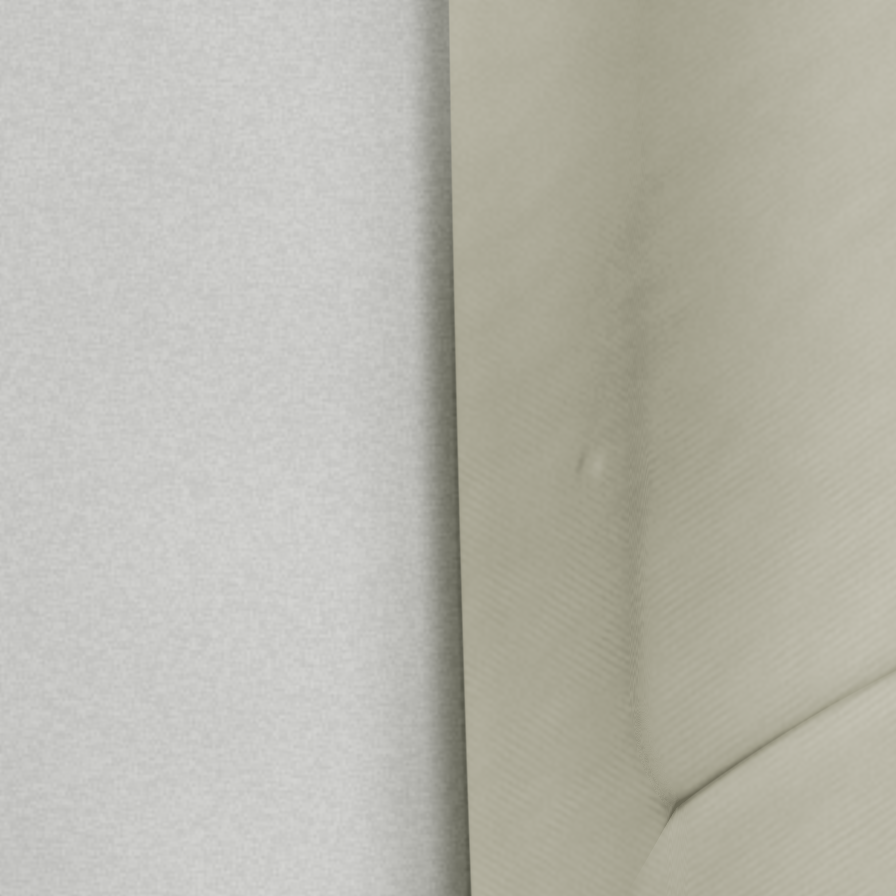
Give the GLSL for this texture, as a Shadertoy shader.

```glsl
const vec3 WALL = vec3(0.785, 0.785, 0.775);
const vec3 WALL_SHADOW = vec3(0.40, 0.40, 0.345);
const vec3 CLOTH_DARK = vec3(0.42, 0.41, 0.34);
const vec3 CLOTH_MID = vec3(0.635, 0.625, 0.55);
const vec3 CLOTH_LIGHT = vec3(0.755, 0.745, 0.69);

float hash(vec2 p) {
    vec3 q = fract(vec3(p.xyx) * 0.1031);
    q += dot(q, q.yzx + 33.33);
    return fract((q.x + q.y) * q.z);
}

float noise(vec2 p) {
    vec2 cell = floor(p), f = fract(p);
    f = f * f * (3.0 - 2.0 * f);
    return mix(mix(hash(cell), hash(cell + vec2(1, 0)), f.x),
               mix(hash(cell + vec2(0, 1)), hash(cell + vec2(1, 1)), f.x), f.y);
}

float fbm(vec2 p) {
    float sum = 0.0, weight = 0.5;
    for (int i = 0; i < 4; i++) {
        sum += weight * (noise(p) - 0.5);
        p = mat2(0.8, 0.6, -0.6, 0.8) * p * 2.03 + 17.0;
        weight *= 0.5;
    }
    return sum;
}

vec2 rotate(vec2 p, float angle) {
    float c = cos(angle), s = sin(angle);
    return vec2(c * p.x - s * p.y, s * p.x + c * p.y);
}

float bell(float d, float width) {
    return exp(-d * d / (width * width));
}

float panelEdge(float y) {
    float drop = 1.0 - y;
    return 0.501 + 0.014 * drop + 0.011 * drop * drop;
}

float foldLine(float y) {
    float k = max(0.0, (0.25 - y) / 0.15);
    return 0.708 + 0.008 * (1.0 - y) + 0.04 * min(k * k * k, 1.0);
}

float seamLine(float x) {
    float s = x - 0.755;
    return s > 0.0 ? 0.099 + 0.74 * s - 0.48 * s * s : 0.099 + 1.75 * s;
}

vec3 clothColor(float tone) {
    return tone < 0.0 ? mix(CLOTH_MID, CLOTH_DARK, min(-tone, 1.0))
                      : mix(CLOTH_MID, CLOTH_LIGHT, min(tone, 1.3));
}

// Woven wall with the panel's cast shadow
vec3 wall(vec2 p, float gap) {
    float drop = 1.0 - p.y;
    float core = 1.0 - smoothstep(0.006, 0.052, gap);
    float depth = mix(0.50, 0.86, smoothstep(0.0, 0.45, drop));
    float wide = (1.0 - smoothstep(0.025, 0.14, gap)) * mix(0.10, 0.34, drop * drop);
    float shadow = 1.0 - (1.0 - core * depth) * (1.0 - wide);
    float weave = noise(p * vec2(130.0, 300.0)) + noise(p * vec2(310.0, 210.0)) - 1.0;
    float light = 0.025 * fbm(p * 5.0) - 0.018 * bell(p.x, 0.1) * drop
                + 0.012 * bell(p.x - 0.3, 0.14);
    return mix(WALL, WALL_SHADOW, shadow) + light + 0.035 * weave;
}

// Flat upholstered strip beside the wall
float stripTone(vec2 p, float inset) {
    float top = smoothstep(0.55, 1.0, p.y);
    float base = 0.16 + 0.42 * top + 0.25 * smoothstep(0.4, 0.0, p.y);
    float roll = smoothstep(0.08, 0.2, inset) * mix(0.28, 0.42, top);
    return base - roll + 0.10 * bell(inset - 0.012, 0.02);
}

// Large cushion that brightens away from the fold
float cushionTone(vec2 p, float inset) {
    float spread = smoothstep(-0.02, 0.29, inset);
    float lower = smoothstep(0.6, 0.15, p.y);
    return 0.02 + 0.85 * spread + 0.30 * lower * (1.0 - 0.6 * spread)
         - 0.12 * bell(p.y - 0.55, 0.25) * (1.0 - spread);
}

// Ribbed threads, stronger toward the lower part
float ribs(vec2 p, float angle, float count) {
    vec2 q = rotate(p, angle) + 0.008 * vec2(fbm(p * 9.0), fbm(p * 9.0 + 40.0));
    return sin(6.2832 * count * q.y) * noise(q * vec2(45.0, 25.0));
}

vec3 upholstery(vec2 p, float inset, float soft) {
    float foldGap = p.x - foldLine(p.y);
    float seamGap = p.y - seamLine(p.x);
    float foldBlend = smoothstep(-0.012, 0.012, foldGap);
    float tone = mix(stripTone(p, inset), cushionTone(p, foldGap), foldBlend);
    tone -= 0.16 * bell(foldGap, 0.018) * smoothstep(1.0, 0.4, p.y);

    // Lower cushion and its seam
    float right = smoothstep(0.72, 0.77, p.x);
    float lowTone = 0.42 + 0.38 * smoothstep(0.73, 1.0, p.x) + 0.2 * bell(seamGap + 0.025, 0.025);
    float lowMask = smoothstep(soft, -soft, seamGap) * smoothstep(0.68, 0.76, p.x);
    tone = mix(tone, lowTone, lowMask);
    float crease = bell(seamGap, 0.006) * smoothstep(0.735, 0.76, p.x);
    tone -= crease * mix(1.0, 0.55, smoothstep(0.78, 0.95, p.x));
    tone -= 0.35 * right * bell(max(seamGap, 0.0), 0.026) * (1.0 - lowMask);
    tone -= 0.35 * bell(length(p - vec2(0.755, 0.099)), 0.016);

    // Small pucker on the strip
    vec2 mark = rotate(p - vec2(0.667, 0.479), 0.25);
    tone += 0.42 * bell(mark.x, 0.007) * bell(mark.y, 0.016);
    tone -= 0.32 * bell(mark.x + 0.019, 0.004) * bell(mark.y, 0.014);

    float angle = mix(0.55, -0.6, foldBlend);
    tone += 0.10 * ribs(p, angle, 105.0) * mix(0.35, 1.0, smoothstep(0.65, 0.4, p.y));
    tone += 0.22 * fbm(rotate(p, -0.8) * vec2(14.0, 40.0)) + 0.13 * (noise(p * 230.0) - 0.5);
    return clothColor(tone);
}

void mainImage(out vec4 fragColor, in vec2 fragCoord) {
    vec2 p = fragCoord / iResolution.xy;
    float soft = 1.2 / iResolution.y;
    float inset = p.x - panelEdge(p.y);
    vec3 color = mix(wall(p, max(-inset, 0.0)), upholstery(p, inset, soft),
                     smoothstep(-soft, soft, inset));
    color -= 0.07 * bell(inset + 0.002, 0.003) * smoothstep(1.0, 0.5, p.y);
    fragColor = vec4(clamp(color, 0.0, 1.0), 1.0);
}
```
